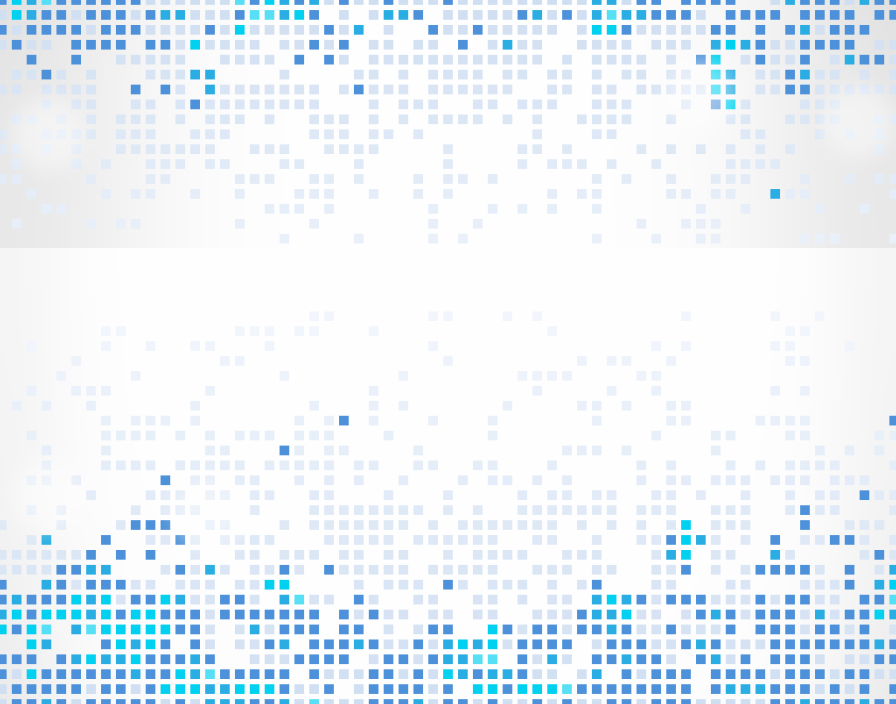
Give the GLSL for this background, as a Shadertoy shader.

```glsl
const vec2 GRID = vec2(60.24, 47.2);   // cells across the canvas
const float TOP_PANEL = 16.63;         // height of the upper panel in cells
const float HALF_SQUARE = 0.325;

const vec3 BLUE = vec3(0.30, 0.57, 0.85);
const vec3 AZURE = vec3(0.16, 0.68, 0.89);
const vec3 CYAN = vec3(0.00, 0.82, 0.94);
const vec3 LIGHT_CYAN = vec3(0.34, 0.88, 0.96);
const vec3 PALE = vec3(0.81, 0.87, 0.945);
const vec3 FADED = vec3(0.95, 0.965, 0.99);

float hash(vec2 p) {
    return fract(sin(dot(p, vec2(127.1, 311.7))) * 43758.5453);
}

// Soft elliptical spot: 1 at the centre, fading past its radius
float spot(vec2 p, vec2 centre, vec2 radius) {
    vec2 d = (p - centre) / radius;
    return exp(-dot(d, d) * dot(d, d) * 0.7);
}

// Cyan clusters; rows count inwards from the nearest horizontal edge
float cyanZone(vec2 cell, bool upper) {
    if (upper) {
        return spot(cell, vec2(13.6, 4.5), vec2(1.2, 2.5))
             + spot(cell, vec2(40.7, 1.6), vec2(1.6, 1.3))
             + spot(cell, vec2(48.5, 5.2), vec2(1.2, 2.3))
             + 0.7 * spot(cell, vec2(18.5, 0.7), vec2(2.6, 1.1))
             + 0.6 * spot(cell, vec2(1.0, 0.5), vec2(3.0, 1.6))
             + 0.6 * spot(cell, vec2(59.0, 0.7), vec2(2.0, 1.4));
    }
    return 0.85 * spot(cell, vec2(5.0, 5.0), vec2(7.0, 2.6))
         + spot(cell, vec2(15.0, 1.2), vec2(5.0, 1.2))
         + spot(cell, vec2(19.0, 7.6), vec2(1.6, 1.4))
         + spot(cell, vec2(31.7, 3.0), vec2(2.0, 2.7))
         + 0.8 * spot(cell, vec2(37.0, 0.9), vec2(2.2, 0.8))
         + spot(cell, vec2(46.0, 10.4), vec2(1.3, 2.2))
         + spot(cell, vec2(41.0, 6.7), vec2(1.8, 1.5))
         + spot(cell, vec2(60.0, 7.5), vec2(0.9, 2.4));
}

// Blue clusters over a general fall-off from the edge
float blueZone(vec2 cell, bool upper) {
    if (upper) {
        return 0.45 * (1.0 - smoothstep(0.0, 5.0, cell.y))
             + 0.55 * spot(cell, vec2(6.5, 3.3), vec2(5.0, 3.0))
             + 0.60 * spot(cell, vec2(53.5, 2.8), vec2(5.0, 3.2));
    }
    return 0.60 * (1.0 - smoothstep(3.0, 11.0, cell.y))
         - 0.25 * spot(cell, vec2(32.0, 7.0), vec2(7.0, 4.0))
         + 0.65 * spot(cell, vec2(8.0, 9.8), vec2(5.0, 2.4))
         + 0.60 * spot(cell, vec2(21.5, 5.0), vec2(3.2, 1.8))
         + 0.50 * spot(cell, vec2(54.0, 10.3), vec2(4.5, 2.2))
         + 0.25 * spot(cell, vec2(51.0, 3.0), vec2(10.0, 4.0));
}

// Colour in rgb and presence in a for one square of the grid
vec4 squareColour(vec2 cell, bool upper) {
    vec2 seed = cell + (upper ? vec2(71.0, 13.0) : vec2(5.0, 37.0));
    float depth = cell.y / (upper ? 16.0 : 26.0);
    float density = upper ? mix(0.94, 0.22, depth) : mix(1.0, 0.10, depth);
    density *= 1.0 - 0.2 * depth * spot(cell, vec2(29.0, 12.0), vec2(6.0, 12.0));

    float cyan = cyanZone(cell, upper);
    float accent = max(blueZone(cell, upper), 0.0) + cyan;
    accent += 0.015 * step(depth, 0.82);

    float shade = hash(seed + 19.7);
    vec3 bright = shade < 0.25 ? AZURE : (shade < 0.85 ? CYAN : LIGHT_CYAN);
    vec3 vivid = hash(seed + 53.1) < cyan * 0.9 ? bright
               : (shade > 0.86 ? AZURE : BLUE);
    vec3 pale = mix(PALE, FADED, depth * (upper ? 0.75 : 1.0));

    bool isVivid = hash(seed + 31.3) < accent * 0.9;
    float present = step(hash(seed), max(density, min(cyan, 0.9)));
    present *= step(depth, 1.001);
    return vec4(isVivid ? vivid : pale, present);
}

// White panels with grey sides and corners
vec3 backdrop(vec2 uv, float depth, bool upper) {
    float side = min(uv.x, 1.0 - uv.x);
    float grey = upper
        ? 0.085 * exp(-pow(side / 0.17, 2.0)) + 0.035 * exp(-side / 0.10 - depth / 5.0)
        : 0.035 * exp(-pow(side / 0.08, 2.0)) + 0.045 * exp(-side / 0.12 - depth / 9.0);
    return vec3(0.997 - grey);
}

// Blurred white lights
float glow(vec2 p, bool upper) {
    vec2 size = vec2(2.3);
    return upper
        ? spot(p, vec2(3.1, 9.0), size) + spot(p, vec2(57.6, 8.2), size)
          + spot(p, vec2(47.0, 6.3), size)
        : spot(p, vec2(14.0, 12.7), size) + spot(p, vec2(3.1, 13.9), size);
}

void mainImage(out vec4 fragColor, in vec2 fragCoord) {
    vec2 uv = fragCoord / iResolution.xy;
    vec2 p = uv * GRID;
    vec2 pixel = GRID / iResolution.xy;

    // Both panels measure depth from their own outer edge
    float fromTop = GRID.y - p.y;
    bool upper = fromTop < TOP_PANEL;
    vec2 q = vec2(p.x - 0.12, upper ? fromTop : p.y);

    float topCover = clamp(0.5 + (TOP_PANEL - fromTop) / pixel.y, 0.0, 1.0);
    vec3 colour = mix(backdrop(uv, p.y, false), backdrop(uv, fromTop, true), topCover);

    // Squares with smooth edges
    vec2 cell = floor(q + 0.5);
    vec2 cover = clamp(0.5 + (HALF_SQUARE - abs(q - cell)) / pixel, 0.0, 1.0);
    vec4 square = squareColour(cell, upper);
    colour = mix(colour, square.rgb, square.a * cover.x * cover.y);

    colour = mix(colour, vec3(1.0), 0.45 * min(glow(q, upper), 1.0));
    fragColor = vec4(colour, 1.0);
}
```
